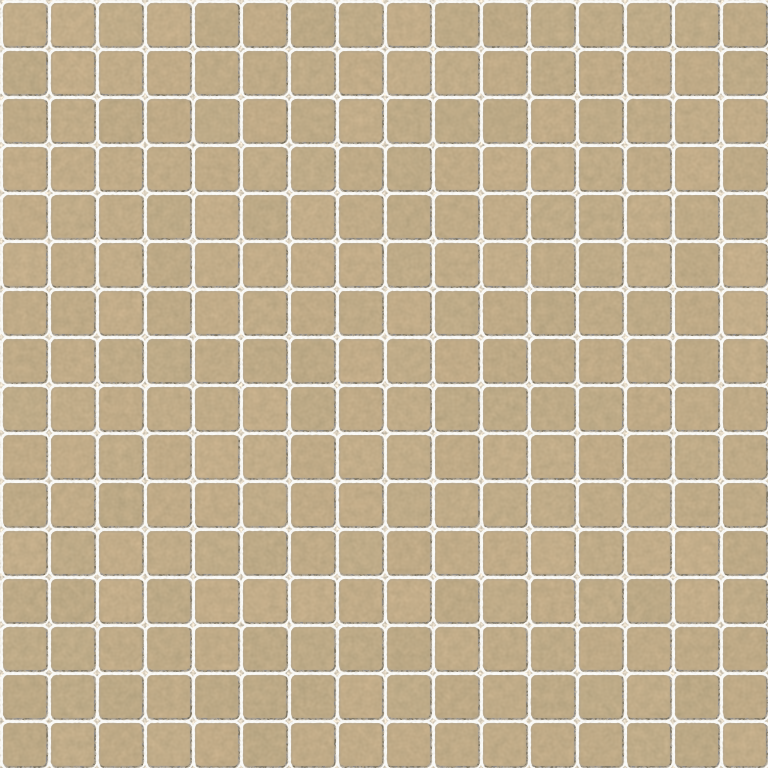
Give the GLSL for this texture, as a three.js fragment shader.

```glsl
// Square beige mosaic tiles, 16 by 16, with pale grout, lit rims and speckled shaded edges
varying vec2 vUv;

vec2 hash2(vec2 p) {
  vec3 h = fract(vec3(p.xyx) * vec3(0.1031, 0.1030, 0.0973));
  h += dot(h, h.yzx + 33.33);
  return fract((h.xx + h.yz) * h.zy);
}

float corner(vec2 cell, vec2 offset, vec2 f, float period) {
  vec2 gradient = hash2(mod(cell + offset, period) + period) * 2.0 - 1.0;
  return dot(gradient, f - offset);
}

// Gradient noise that wraps after a whole number of cells
float noise(vec2 uv, float period) {
  vec2 p = uv * period;
  vec2 i = floor(p), f = p - i;
  vec2 u = f * f * f * (f * (f * 6.0 - 15.0) + 10.0);
  return mix(
    mix(corner(i, vec2(0.0, 0.0), f, period), corner(i, vec2(1.0, 0.0), f, period), u.x),
    mix(corner(i, vec2(0.0, 1.0), f, period), corner(i, vec2(1.0, 1.0), f, period), u.x), u.y);
}

void main() {
  // Tile layout, nudged right and down from the grid
  vec2 p = vUv * 16.0 - vec2(0.02, -0.02);
  vec2 id = mod(floor(p), 16.0);
  vec2 q = fract(p) - 0.5;
  float speckle = noise(vUv, 288.0);
  float grain = noise(vUv + 0.37, 208.0);
  float blotch = noise(vUv, 80.0);

  // Rounded square distance with a slightly rough edge
  vec2 k = abs(q) - 0.34;
  vec2 outer = max(k, 0.0);
  float d = length(outer) + min(max(k.x, k.y), 0.0) - 0.12;
  d += 0.012 * grain;

  // Light comes from the upper left
  vec2 normal = sign(q) * outer / max(length(outer), 0.0001);
  float lit = smoothstep(-0.35, 0.35, dot(normal, vec2(-0.7, 0.7)));

  // Tile face: slight tint per tile, mottling and fine grain
  vec2 tint = hash2(id + 7.0) - 0.5;
  vec3 face = vec3(0.75, 0.67, 0.53);
  face += tint.x * vec3(0.024, 0.012, 0.010) + tint.y * 0.012;
  face += blotch * vec3(0.050, 0.036, 0.030) + grain * 0.035;
  face = mix(face, vec3(0.71, 0.65, 0.55), 0.7 * smoothstep(-0.06, -0.01, d));

  // Grout: speckled cream with a white ridge along the tiles
  vec3 grout = vec3(0.87, 0.83, 0.76) + speckle * vec3(0.32, 0.30, 0.28);
  float start = mix(0.012, -0.016, lit);
  float ridge = smoothstep(start, start + 0.026, d) * (1.0 - smoothstep(0.045, 0.07, d));
  grout = mix(grout, vec3(0.98, 0.98, 0.97) + 0.06 * min(speckle, 0.0), ridge);
  vec3 color = mix(face, grout, smoothstep(-0.018, 0.012, d));

  // Broken dark line on the lower and right edges
  float line = 1.0 - smoothstep(0.006, 0.028, abs(d + 0.002));
  float wear = 0.35 + 0.65 * smoothstep(-0.2, 0.3, speckle + 0.5 * blotch);
  vec3 shadow = mix(vec3(0.48, 0.45, 0.38), vec3(0.56, 0.55, 0.54), smoothstep(-0.2, 0.2, grain));
  color = mix(color, shadow, line * wear * (1.0 - lit));

  gl_FragColor = vec4(clamp(color, 0.0, 1.0), 1.0);
}
```
